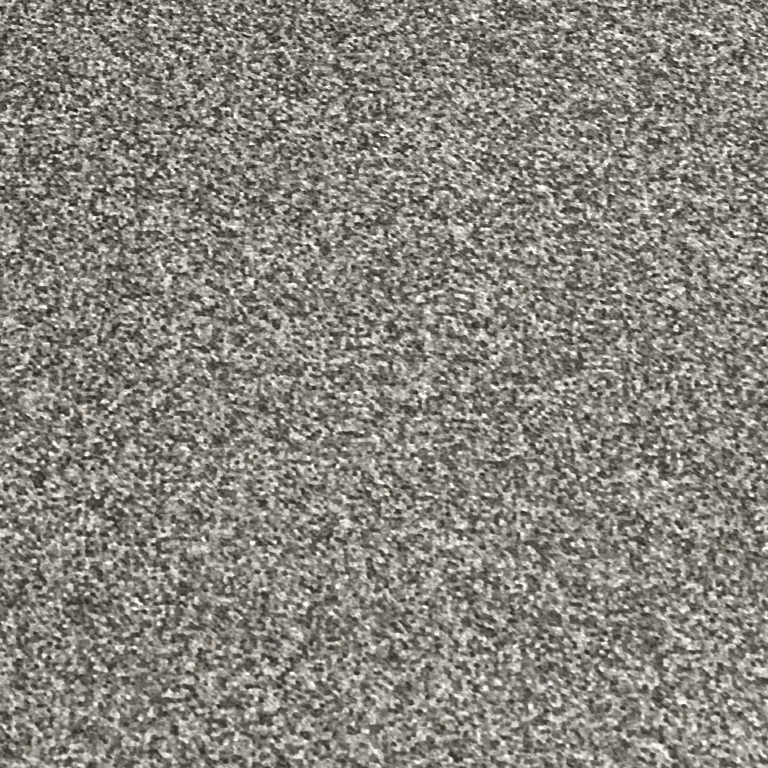
Write a Shadertoy shader that draws this texture.

```glsl
// Short-pile grey carpet: soft, slightly slanted speckles receding toward the top.

vec3 hash3(vec2 p) {
    vec3 q = fract(p.xyx * vec3(0.1031, 0.1030, 0.0973));
    q += dot(q, q.yxz + 33.33);
    return fract((q.xxy + q.yzz) * q.zyx);
}

// Cellular noise: blends jittered tufts; x is brightness, y is warmth.
// Subtracting a wider blend evens out clumps and crisps each tuft.
vec2 tufts(vec2 p, float sharpness) {
    vec2 cell = floor(p);
    vec2 along = normalize(vec2(0.88, -0.42));
    vec2 across = vec2(-along.y, along.x);
    vec3 near = vec3(0.0);
    vec2 wide = vec2(0.0);
    for (int y = -1; y <= 1; y++) {
        for (int x = -1; x <= 1; x++) {
            vec2 id = cell + vec2(x, y);
            vec3 rnd = hash3(id + 71.0);
            vec2 d = id + 0.15 + 0.7 * rnd.xy - p;
            float a = dot(d, along);
            float b = dot(d, across);
            float weight = exp(-sharpness * (0.8 * a * a + 1.25 * b * b));
            float warmth = fract(rnd.x * 17.0 + rnd.z * 5.0);
            near += weight * vec3(rnd.z, warmth, 1.0);
            wide += exp(-2.0 * dot(d, d)) * vec2(rnd.z, 1.0);
        }
    }
    vec2 tuft = near.xy / near.z;
    tuft.x += 0.55 * (tuft.x - wide.x / wide.y);
    return tuft;
}

// Broad uneven shading left by brushed pile.
float pileShade(vec2 p) {
    float s = sin(p.x * 5.3 + 2.0 * sin(p.y * 3.1) + 3.6);
    s += 0.7 * sin(p.y * 8.0 - p.x * 6.0 + sin(p.x * 9.0));
    return 0.007 * s + 0.035 * (p.x - 0.5) - 0.02 * (p.y - 0.5);
}

void mainImage(out vec4 fragColor, in vec2 fragCoord) {
    vec2 uv = fragCoord / iResolution.xy;

    // Gentle perspective makes the far tufts smaller and flatter.
    vec2 ground = vec2(uv.x - 0.5, uv.y) / (1.3 - 0.25 * uv.y);
    ground += 0.0012 * sin(ground.yx * vec2(83.0, 67.0));

    // Yarn tufts with finer fibres over them.
    vec2 tuft = tufts(ground * 212.0 + 200.0, 4.2);
    vec2 fibre = tufts(ground * 335.0 + 900.0, 4.2);
    float grain = 0.68 * tuft.x + 0.32 * fibre.x - 0.5;
    grain *= mix(0.97, 1.07, uv.y);

    // Highlights stretch further than shadows.
    float tone = 0.508 + 0.87 * grain + 0.35 * grain * grain + pileShade(uv);
    float warmth = 0.018 * (tuft.y - 0.5);
    vec3 color = tone + vec3(0.014 + warmth, 0.0, -0.031 - warmth);
    fragColor = vec4(clamp(color, 0.0, 1.0), 1.0);
}
```
